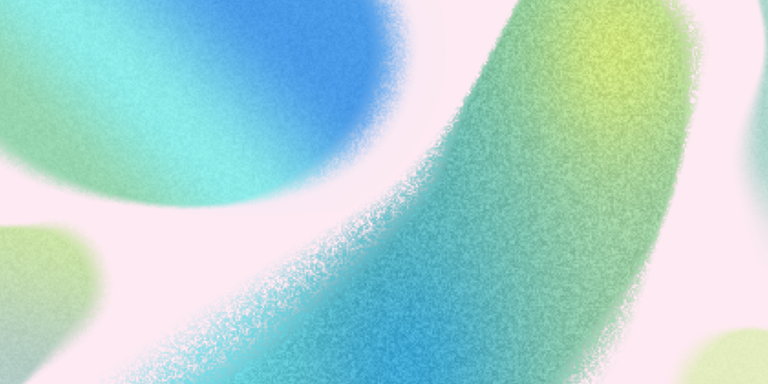
Give the GLSL for this background, as a Shadertoy shader.

```glsl
// Soft pastel blobs on pale pink, each shaded with broad colour gradients.
// Outlines are distance functions and boundary curves whose blur varies along
// the edge; value noise roughens the fading edges and speckles the fills.

#define GRAIN_CELLS 210.0
#define SWEEP_SPECKLE 0.17
#define BLOB_SPECKLE 0.07
#define EDGE_ROUGHNESS 1.3
#define HAZE_STRENGTH 0.38
#define PAPER vec3(0.996, 0.918, 0.952)

float hash(vec2 cell) {
    vec3 h = fract(vec3(cell.xyx) * 0.1031);
    h += dot(h, h.yzx + 33.33);
    return fract((h.x + h.y) * h.z);
}

float valueNoise(vec2 p) {
    vec2 i = floor(p), f = fract(p);
    f = f * f * (3.0 - 2.0 * f);
    vec2 e = vec2(0.0, 1.0);
    return mix(mix(hash(i), hash(i + e.yx), f.x),
               mix(hash(i + e.xy), hash(i + e.yy), f.x), f.y);
}

// Coverage inside a signed distance, blurred by +-soft
float cover(float dist, float soft) {
    return 1.0 - smoothstep(-soft, soft, dist);
}

// Break up partial coverage with grain
float roughen(float a, float grain, float amount) {
    return clamp(a + amount * grain * 4.0 * a * (1.0 - a), 0.0, 1.0);
}

float segmentDistance(vec2 p, vec2 a, vec2 b) {
    vec2 pa = p - a, ba = b - a;
    return length(pa - ba * clamp(dot(pa, ba) / dot(ba, ba), 0.0, 1.0));
}

float glow(vec2 p, vec2 center, vec2 radius) {
    vec2 q = (p - center) / radius;
    return exp(-dot(q, q));
}

vec3 ellipseColor(vec2 p) {
    float t = p.x + p.y - 1.0;
    vec3 c = mix(vec3(0.59, 0.84, 0.69), vec3(0.55, 0.92, 0.91), smoothstep(-0.24, 0.12, t));
    return mix(c, vec3(0.29, 0.61, 0.91), smoothstep(0.13, 0.66, t));
}

vec3 sweepColor(vec2 p) {
    vec3 c = mix(vec3(0.37, 0.72, 0.73), vec3(0.60, 0.80, 0.64),
                 smoothstep(1.02, 1.68, p.x + 0.12 * (p.y - 0.5)));
    c = mix(c, vec3(0.40, 0.82, 0.86), 1.0 - smoothstep(0.55, 1.02, p.x));
    c = mix(c, vec3(0.23, 0.65, 0.84), 0.9 * glow(p, vec2(1.05, 0.03), vec2(0.23, 0.30)));
    c = mix(c, vec3(0.50, 0.77, 0.62), 0.6 * glow(p, vec2(1.34, 0.95), vec2(0.20, 0.28)));
    return mix(c, vec3(0.80, 0.89, 0.49), glow(p, vec2(1.61, 0.88), vec2(0.22, 0.30)));
}

void mainImage(out vec4 fragColor, in vec2 fragCoord) {
    // Height is one unit; the composition spans two units across
    vec2 p = fragCoord / iResolution.xy * vec2(2.0, 1.0);
    float depth = 1.0 - p.y;
    float grain = 0.6 * valueNoise(p * GRAIN_CELLS)
                + 0.4 * valueNoise(p * GRAIN_CELLS * 0.57 + 41.0) - 0.5;
    vec3 color = PAPER;

    // Upper left ellipse, wider on its left half, with a lavender haze
    vec2 center = vec2(0.508, 0.870);
    vec2 radius = vec2(p.x < center.x ? 0.659 : 0.516, 0.409);
    float dist = (length((p - center) / radius) - 1.0) * 0.45;
    float haze = exp(-max(dist, 0.0) * 16.0) * smoothstep(0.25, 0.85, p.x)
               * smoothstep(0.42, 0.46, p.y);
    color = mix(color, vec3(0.89, 0.91, 0.97), HAZE_STRENGTH * haze);
    float soft = 0.012 + 0.052 * smoothstep(0.55, 1.0, p.x)
               + 0.025 * (1.0 - smoothstep(0.0, 0.45, p.x));
    float a = roughen(cover(dist, soft), grain, 0.4 * EDGE_ROUGHNESS);
    color = mix(color, ellipseColor(p) + grain * BLOB_SPECKLE, a);

    // Diagonal sweep between two boundary curves
    float bend = depth - 0.495;
    bend = 0.5 * (bend + sqrt(bend * bend + 0.004));
    float left = 1.354 - 0.53 * depth - 0.78 * bend;
    float leftSoft = 0.012 + 0.21 * smoothstep(0.20, 0.95, depth);
    float crown = max(0.14 - depth, 0.0);
    float right = 1.807 - 0.41 * (depth - 0.13) * (depth - 0.13) - 3.0 * crown * crown;
    float rightSoft = 0.013 + 0.045 * (1.0 - smoothstep(0.0, 0.42, depth))
                    + 0.075 * smoothstep(0.58, 1.0, depth);
    a = cover(left - p.x, leftSoft) * cover(p.x - right, rightSoft);
    a = roughen(a, grain, EDGE_ROUGHNESS);
    color = mix(color, sweepColor(p) + grain * SWEEP_SPECKLE, a);

    // Lower left rounded corner
    vec2 corner = vec2(0.110, 0.260);
    dist = min(segmentDistance(p, corner, vec2(-0.16, 0.260)),
               segmentDistance(p, corner, vec2(-0.13, 0.025))) - 0.151;
    soft = 0.010 + 0.032 * smoothstep(0.03, 0.24, p.x);
    a = roughen(cover(dist, soft), grain, 0.4 * EDGE_ROUGHNESS);
    vec3 fill = mix(vec3(0.70, 0.80, 0.77), vec3(0.79, 0.89, 0.65),
                    smoothstep(0.0, 0.42, p.y + 0.25 * (p.x - 0.1)));
    color = mix(color, fill + grain * BLOB_SPECKLE, a);

    // Wavy strip on the right margin, dissolving downward
    float edge = 1.971 + 0.023 * cos((depth - 0.117) * 11.5);
    soft = 0.010 + 0.045 * smoothstep(0.12, 0.48, depth);
    a = cover(edge - p.x, soft) * (1.0 - smoothstep(0.38, 0.74, depth));
    color = mix(color, vec3(0.68, 0.84, 0.80) + grain * BLOB_SPECKLE, a);

    // Pale lime disc in the lower right corner
    dist = length(p - vec2(1.955, -0.045)) - 0.190;
    soft = 0.010 + 0.035 * (1.0 - smoothstep(1.78, 1.94, p.x));
    a = cover(dist, soft);
    color = mix(color, vec3(0.89, 0.93, 0.75) + grain * 0.5 * BLOB_SPECKLE, a);

    fragColor = vec4(clamp(color, 0.0, 1.0), 1.0);
}
```
